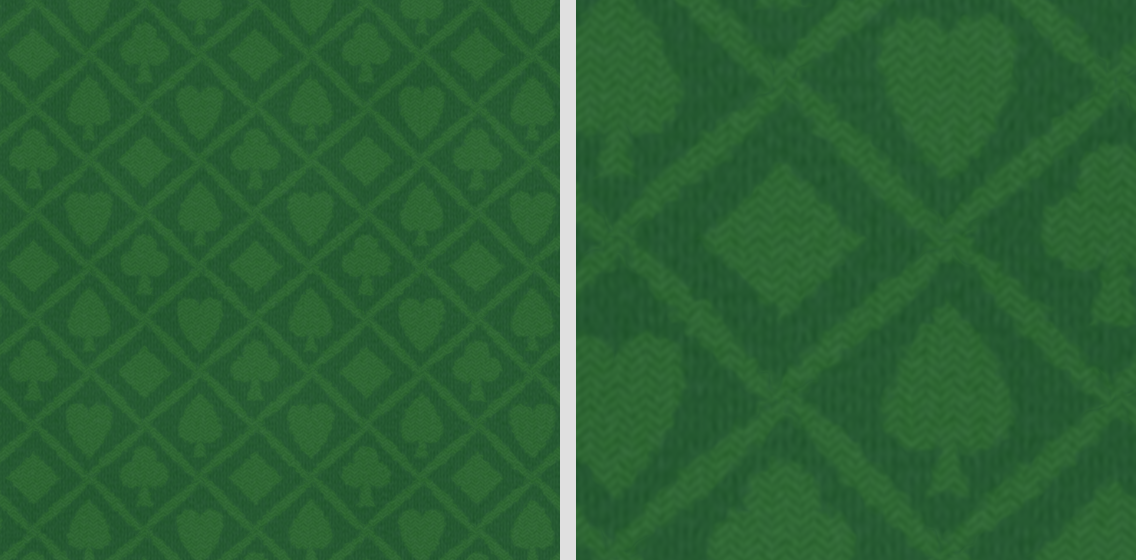
Left, the full canvas; right, a detail of the centre.
This pattern is drawn by a Shadertoy shader. Its source:

```glsl
// Green woven cloth: a diagonal trellis of tapered strands around four card suits.

const float TAU = 6.2831853;
const vec2 LATTICE_ORIGIN = vec2(0.060, 0.902);  // centre of one diamond, canvas units
const vec2 CELL_SIZE = vec2(0.198, 0.189);       // full width and height of a rhombus
const vec3 GROUND = vec3(0.146, 0.352, 0.194);
const vec3 YARN = vec3(0.184, 0.406, 0.204);

vec2 hashGradient(vec2 cell) {
    vec2 h = vec2(dot(cell, vec2(127.1, 311.7)), dot(cell, vec2(269.5, 183.3)));
    return 2.0 * fract(sin(h) * 43758.5) - 1.0;
}

float gradientNoise(vec2 p) {
    vec2 i = floor(p), f = fract(p);
    vec2 w = f * f * f * (f * (f * 6.0 - 15.0) + 10.0);
    float a = dot(hashGradient(i), f);
    float b = dot(hashGradient(i + vec2(1, 0)), f - vec2(1, 0));
    float c = dot(hashGradient(i + vec2(0, 1)), f - vec2(0, 1));
    float d = dot(hashGradient(i + 1.0), f - 1.0);
    return mix(mix(a, b, w.x), mix(c, d, w.x), w.y);
}

// Suit shapes; one unit is half a cell's height.
float rhombus(vec2 p, vec2 halfSize) {
    vec2 n = 1.0 / halfSize;
    return (dot(abs(p), n) - 1.0) / length(n);
}

// Leaf above the base line, two round lobes below; pointed straightens its sides.
float lobedLeaf(vec2 p, float halfWidth, float height, float lobe, float pointed) {
    p.x = abs(p.x);
    float arc = (height * height + halfWidth * halfWidth) / (2.0 * halfWidth);
    float leaf = length(p + vec2(arc - halfWidth, 0.0)) - arc;
    leaf = mix(leaf, rhombus(p, vec2(halfWidth, height)), pointed);
    float lobes = length(p - vec2(halfWidth - lobe, 0.0)) - lobe;
    return min(max(leaf, -p.y), lobes);
}

float stem(vec2 p, float top, float bottom, float narrow, float flare) {
    float t = clamp((top - p.y) / (top - bottom), 0.0, 1.0);
    return max(abs(p.x) - narrow - flare * t * t, max(p.y - top, bottom - p.y));
}

float heart(vec2 p) {
    return lobedLeaf(vec2(p.x, 0.18 - p.y), 0.44, 0.80, 0.23, 0.2);
}

float spade(vec2 p) {
    float body = lobedLeaf(p + vec2(0.0, 0.09), 0.41, 0.70, 0.24, 0.35);
    return min(body, stem(p, -0.15, -0.60, 0.05, 0.08));
}

float club(vec2 p) {
    float top = length(p - vec2(0.0, 0.37)) - 0.235;
    float sides = length(vec2(abs(p.x), p.y) - vec2(0.22, 0.06)) - 0.24;
    float core = length(p - vec2(0.0, 0.15)) - 0.18;
    return min(min(top, sides), min(core, stem(p, 0.1, -0.53, 0.06, 0.10)));
}

float suit(vec2 q, vec2 id) {
    bool oddRow = mod(id.x - id.y, 2.0) > 0.5;
    bool oddColumn = mod(id.x, 2.0) > 0.5;
    if (oddRow) return oddColumn ? spade(q) : heart(q);
    return oddColumn ? club(q) : rhombus(q, vec2(0.51, 0.50));
}

// Spindle strands, tilted so that their thin ends overlap at each crossing.
float strands(float across, float along, float tilt) {
    float s = (fract(across) - 0.5) * 1.45;
    float t = along - round(along);
    float d = 1.0;
    for (int k = -1; k <= 1; k++) {
        float u = t - float(k);
        float halfWidth = 0.095 * (1.0 - u * u / 0.40);
        d = min(d, abs(s - tilt * u) - halfWidth);
    }
    return d;
}

// Ribbed ground and herringbone yarn, blended by the motif mask.
float weave(vec2 p, float mask) {
    float ribs = sin(TAU * 170.0 * p.x) * (0.6 + 0.4 * sin(TAU * 95.0 * p.y));
    float zigzag = abs(fract(p.x * 60.0) - 0.5) * 2.0;
    float herringbone = sin(TAU * (p.y * 150.0 + zigzag));
    return mix(ribs, herringbone, mask);
}

void mainImage(out vec4 fragColor, in vec2 fragCoord) {
    vec2 p = fragCoord / iResolution.y;

    // Thread-sized wobble frays every outline.
    vec2 fray = vec2(gradientNoise(p * 125.0), gradientNoise(p * 125.0 + 37.0));
    vec2 uv = (p + 0.0065 * fray - LATTICE_ORIGIN) / CELL_SIZE;

    // Diagonal lattice coordinates: motifs at integers, strands at halves.
    vec2 diagonal = vec2(uv.x - uv.y, uv.x + uv.y);
    vec2 id = round(diagonal);
    vec2 f = diagonal - id;
    vec2 q = vec2(f.x + f.y, f.y - f.x) * vec2(CELL_SIZE.x / CELL_SIZE.y, 1.0);

    float trellis = min(strands(diagonal.x, diagonal.y, 0.08),
                        strands(diagonal.y, diagonal.x, -0.08));
    float speckle = gradientNoise(p * vec2(230.0, 150.0));
    float d = min(suit(q, id), trellis) + 0.03 * speckle;
    float soft = max(0.036, 2.0 / (iResolution.y * CELL_SIZE.y));
    float mask = 1.0 - smoothstep(-soft, soft, d);

    // Yarn relief, speckle, tinted fibres and broad uneven dye.
    float grain = 0.012 * weave(p, mask) + 0.036 * speckle;
    float dye = 0.016 * gradientNoise(p * 5.0);
    float tint = 0.030 * gradientNoise(p * 95.0 + 11.0);
    vec3 color = mix(GROUND, YARN, mask) + (grain + dye) * vec3(0.85, 1.0, 0.8);
    color += tint * vec3(0.6, 0.2, 1.0);
    fragColor = vec4(color, 1.0);
}
```
